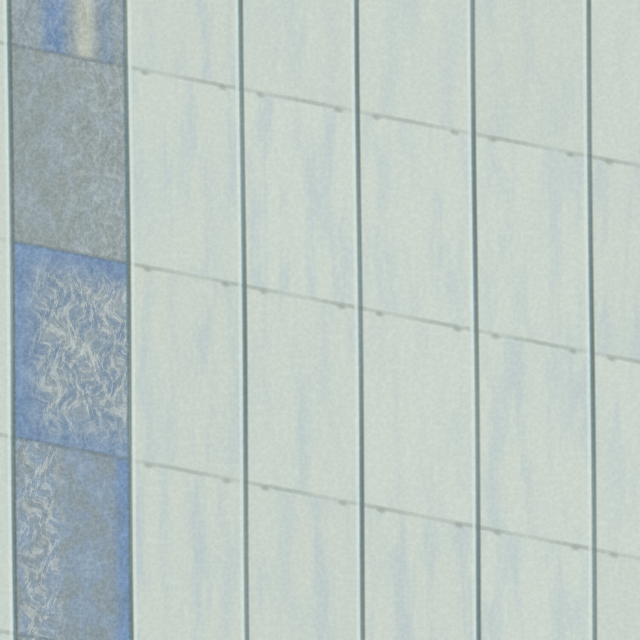
Write a three.js fragment shader that draws this texture.

```glsl
// Pale wall cladding in slanted panels, with one weathered blue-grey column.
varying vec2 vUv;

vec2 hash2(vec2 p) {
  vec3 q = fract(vec3(p.xyx) * vec3(0.1031, 0.103, 0.0973));
  q += dot(q, q.yzx + 33.33);
  return fract((q.xx + q.yz) * q.zy);
}

// Distance to the nearest scattered point.
float cellular(vec2 p) {
  vec2 cell = floor(p), f = fract(p);
  float nearest = 2.0;
  for (int j = -1; j <= 1; j++)
    for (int i = -1; i <= 1; i++) {
      vec2 o = vec2(float(i), float(j));
      nearest = min(nearest, length(o + hash2(cell + o) - f));
    }
  return nearest;
}

float mottle(vec2 p) {
  return 0.5 * cellular(p) + 0.3 * cellular(p * 2.1 + 7.0) + 0.2 * cellular(p * 4.3 + 19.0);
}

// Soft band of the given half width around zero.
float band(float d, float halfWidth) {
  return 1.0 - smoothstep(halfWidth * 0.3, halfWidth * 1.7, abs(d));
}

vec3 palePanel(vec2 uv, vec2 id, vec2 f) {
  vec2 seed = hash2(id + 40.0);
  float streak = mottle(uv * vec2(28.0, 5.0) + seed * 50.0);
  float run = 0.5 + 0.25 * sin(f.x * 11.0 + seed.x * 6.3) + 0.25 * sin(f.x * 23.0 + f.y * 2.0 + seed.y * 6.3);
  float stain = smoothstep(0.28, 0.66, streak) * (0.25 + 0.75 * run) * (0.35 + 0.5 * seed.y);
  vec3 paint = vec3(0.797, 0.837, 0.802) + (seed.x - 0.5) * 0.014;
  return mix(paint, vec3(0.7, 0.765, 0.795), stain * 0.68);
}

vec3 weatheredPanel(vec2 uv, float row, vec2 f) {
  vec2 warp = 0.006 * vec2(sin(uv.y * 83.0 + 3.0 * sin(uv.x * 47.0)), sin(uv.x * 71.0 + uv.y * 39.0));
  float blotch = mottle((uv + warp) * vec2(36.0, 17.0) + row * 13.0);
  float fleck = mottle((uv + warp) * vec2(110.0, 52.0) + row * 5.0);
  float patchy = smoothstep(0.28, 0.58, blotch);
  vec3 grey = vec3(0.6, 0.643, 0.642);
  vec3 blue = vec3(0.475, 0.58, 0.71);
  vec3 chalk = vec3(0.74, 0.77, 0.755);
  float blueness, chalkiness;
  if (row < 0.5) {
    blueness = 0.2 + 0.3 * patchy + 0.6 * smoothstep(0.82, 0.95, f.x);
    chalkiness = 0.7 * band(f.x - 0.22, 0.17);
  } else if (row < 1.5) {
    float center = smoothstep(0.02, 0.35, f.x) * smoothstep(-0.1, 0.3, f.y) * (1.0 - smoothstep(0.8, 1.0, f.y));
    blueness = 0.9 - 0.75 * center * (0.5 + 0.5 * patchy);
    chalkiness = 0.7 * center;
  } else if (row < 2.5) {
    blueness = 0.15 * patchy;
    chalkiness = 0.35 * smoothstep(0.2, 0.8, f.x);
  } else {
    blueness = 0.15 + 0.8 * band(f.x - 0.38, 0.1) + 0.35 * band(f.x - 0.84, 0.05);
    chalkiness = 0.25;
  }
  vec3 color = mix(grey, blue, clamp(blueness, 0.0, 1.0));
  color = mix(color, chalk, chalkiness * smoothstep(0.34, 0.62, fleck));
  if (row > 2.5) color = mix(color, vec3(0.75, 0.77, 0.72), 0.8 * band(f.x - 0.65, 0.07));
  return color + (blotch - 0.42) * 0.13;
}

void main() {
  vec2 uv = vUv;

  // Panel grid: near-vertical seams and sloping joints.
  vec2 pitch = vec2(0.181, 0.3065);
  float bend = 0.0008 * sin(uv.y * 7.0 + uv.x * 3.0);
  vec2 grid = vec2(uv.x - 0.0247 + 0.01 * uv.y + bend, uv.y - 0.0143 + 0.193 * uv.x) / pitch;
  vec2 id = floor(grid), f = fract(grid);
  vec2 nearest = floor(grid + 0.5);
  vec2 d = (grid - nearest) * pitch;
  bool weathered = id.x == 0.0;

  vec3 color = weathered ? weatheredPanel(uv, id.y, f) : palePanel(uv, id, f);

  // Sloping joints, faint and uneven, with a clip near each panel corner.
  float wear = 0.72 + 0.28 * sin(uv.x * 41.0 + nearest.y * 2.3);
  float jointStrength = weathered ? 0.4 : 0.58 * wear;
  vec3 jointColor = weathered ? vec3(0.44, 0.49, 0.5) : vec3(0.62, 0.66, 0.63);
  color = mix(color, jointColor, jointStrength * band(d.y, 0.0032));
  if (!weathered) {
    vec2 clip = vec2((min(f.x, 1.0 - f.x) - 0.165) * pitch.x, d.y + 0.0035);
    float clipShape = 1.0 - smoothstep(0.2, 1.5, length(clip / vec2(0.007, 0.0045)));
    color = mix(color, vec3(0.6, 0.64, 0.61), 0.6 * clipShape);
  }

  // Vertical seams: a lit lip beside a dark gap, blue to the left and olive to the right.
  float lipSide = nearest.x == 1.0 ? 1.0 : -1.0;
  color = mix(color, vec3(0.84, 0.89, 0.87), 0.7 * band(d.x - lipSide * 0.0068, 0.0026));
  vec3 gap = mix(vec3(0.42, 0.53, 0.56), vec3(0.44, 0.47, 0.44), smoothstep(-0.002, 0.0025, d.x));
  float gapStrength = 0.86 + 0.1 * sin(uv.y * 9.0 + nearest.x * 2.0);
  color = mix(color, gap, gapStrength * band(d.x, 0.0034));

  // Fine surface grain.
  float grain = cellular(uv * 190.0) + cellular(uv * 110.0 + 31.0) - 0.95;
  color += grain * (weathered ? 0.055 : 0.026);
  gl_FragColor = vec4(color, 1.0);
}
```
